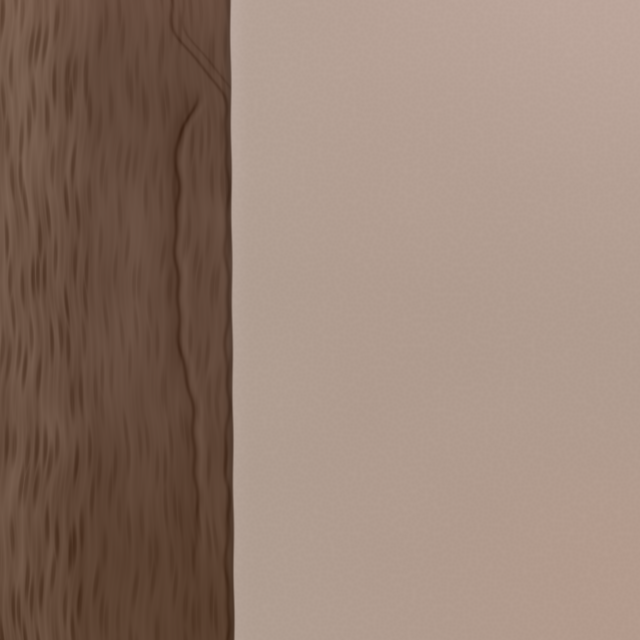
Give the GLSL for this texture, as a WebGL 1 fragment shader.

```glsl
precision highp float;
// A strip of dark vertical-grained wood beside a softly lit beige wall.
uniform vec2 u_resolution;

const float EDGE_TOP = 0.360;
const float EDGE_BOTTOM = 0.366;
const float EDGE_SOFTNESS = 0.0022;
const float GRAIN_STRENGTH = 0.10;
const float PORE_STRENGTH = 0.13;
const float SEAM_STRENGTH = 0.085;
const float WALL_SPECKLE = 0.016;
const vec3 WOOD_LIGHT = vec3(0.45, 0.35, 0.285);
const vec3 WOOD_MID = vec3(0.385, 0.285, 0.23);
const vec3 WOOD_LOW = vec3(0.35, 0.25, 0.185);
const vec3 WALL_BASE = vec3(0.69, 0.61, 0.56);
const vec3 WALL_LIT = vec3(0.75, 0.66, 0.62);
const vec3 WALL_WARM = vec3(0.70, 0.605, 0.55);

vec2 hash2(vec2 cell) {
  vec2 q = vec2(dot(cell, vec2(127.1, 311.7)), dot(cell, vec2(269.5, 183.3)));
  return fract(sin(q) * 43758.55);
}

// Distance to the nearest scattered cell point.
float cellular(vec2 p) {
  vec2 base = floor(p);
  float nearest = 4.0;
  for (int j = -1; j <= 1; j++) {
    for (int i = -1; i <= 1; i++) {
      vec2 cell = base + vec2(float(i), float(j));
      vec2 d = cell + hash2(cell) - p;
      nearest = min(nearest, dot(d, d));
    }
  }
  return sqrt(nearest);
}

float layeredSines(vec2 p) {
  float sum = 0.0;
  float amplitude = 0.5;
  for (int i = 0; i < 4; i++) {
    sum += amplitude * sin(p.x + 1.7 * sin(p.y)) * cos(p.y - 0.6 * p.x);
    p = mat2(1.6, 1.1, -1.1, 1.6) * p + 2.3;
    amplitude *= 0.55;
  }
  return sum;
}

float line(float offset, float width) {
  return exp(-offset * offset / (width * width));
}

// Two long growth lines: one bends inward, one arches to the right edge.
float seams(vec2 p) {
  float wobble = 0.0025 * sin(p.y * 38.0) + 0.0015 * sin(p.y * 91.0);
  float inner = 0.276 + 0.030 * (1.0 - smoothstep(0.27, 0.55, p.y))
              + 0.030 * smoothstep(0.76, 0.85, p.y) + wobble;
  float arch = mix(0.355, 0.268, smoothstep(0.82, 0.98, p.y)) + wobble;
  float innerFade = smoothstep(0.02, 0.35, p.y) * (1.0 - smoothstep(0.82, 0.87, p.y));
  float dark = innerFade * (line(p.x - inner, 0.0035) + 0.35 * line(p.x - inner + 0.008, 0.014));
  dark += 0.75 * line(p.x - arch, 0.0035);
  dark += 0.45 * line(p.x - arch - 0.018, 0.003) * smoothstep(0.8, 0.88, p.y);
  return dark - 0.3 * line(p.x - inner - 0.011, 0.005) * innerFade;
}

vec3 woodColor(vec2 p) {
  float leftness = 1.0 - smoothstep(0.02, 0.18, p.x);
  float topness = smoothstep(0.3, 1.0, p.y);
  vec3 color = mix(WOOD_LOW, WOOD_MID, smoothstep(0.0, 0.5, p.y));
  color = mix(color, WOOD_LIGHT, leftness * (0.45 + 0.35 * topness));
  color += 0.025 * line(p.x - 0.20, 0.05) * line(p.y - 0.50, 0.22);
  color += vec3(0.025, 0.018, 0.018) * smoothstep(0.9, 1.0, p.y);

  // Stretched cells form streaks, finer cells form short dark pores.
  float bend = 0.006 * sin(p.y * 9.0 + p.x * 14.0) + 0.002 * sin(p.y * 37.0);
  vec2 grain = vec2(p.x + bend, p.y);
  float broad = cellular(grain * vec2(48.0, 3.5)) - 0.5;
  float fine = cellular(grain * vec2(130.0, 9.0) + 7.0) - 0.5;
  float pore = 1.0 - smoothstep(0.08, 0.38, cellular(grain * vec2(72.0, 8.0) + 19.0));
  float contrast = mix(0.4, 1.0, 1.0 - smoothstep(0.10, 0.17, p.x));
  color += GRAIN_STRENGTH * contrast * (0.55 * broad + 0.6 * fine);
  color -= PORE_STRENGTH * contrast * (pore - 0.25) * 0.6;
  color += 0.018 * layeredSines(p * vec2(24.0, 9.0));
  return color - SEAM_STRENGTH * seams(p);
}

vec3 wallColor(vec2 p, float edge) {
  float lit = smoothstep(0.45, 1.15, p.y) * mix(0.45, 1.0, smoothstep(0.4, 1.0, p.x));
  vec3 color = mix(WALL_BASE, WALL_LIT, lit * 0.9);
  float warm = smoothstep(0.5, 1.0, p.x) * (1.0 - smoothstep(0.1, 0.42, p.y));
  color = mix(color, WALL_WARM, warm);
  color += vec3(0.0, 0.008, 0.008) * (1.0 - smoothstep(0.36, 0.6, p.x));
  color += vec3(0.022, 0.025, 0.035) * line(p.x - edge, 0.018) * (0.4 + 0.6 * p.y);
  color += 0.004 * layeredSines(p * 9.0);
  return color + WALL_SPECKLE * (cellular(p * 150.0) - 0.5);
}

void main() {
  vec2 p = gl_FragCoord.xy / u_resolution;
  float edge = mix(EDGE_BOTTOM, EDGE_TOP, p.y) + 0.0006 * sin(p.y * 45.0);
  vec3 wood = woodColor(p);
  wood *= 1.0 - 0.16 * smoothstep(edge - 0.016, edge, p.x);
  float wallMask = smoothstep(edge - EDGE_SOFTNESS, edge + EDGE_SOFTNESS, p.x);
  gl_FragColor = vec4(mix(wood, wallColor(p, edge), wallMask), 1.0);
}
```
